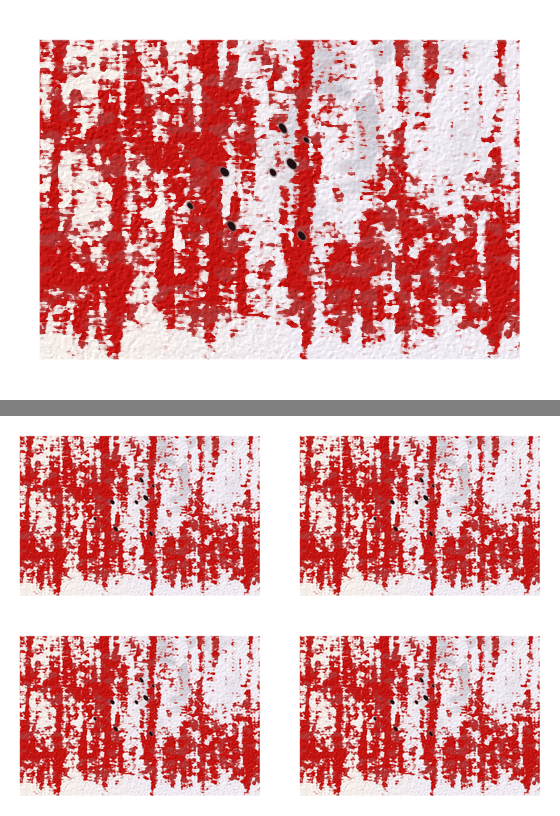
Top: one tile. Bottom: repeated 2 by 2.
Give the GLSL for this texture, as a Shadertoy shader.

```glsl
vec3 hash(vec2 p) {
    vec3 a = fract(p.xyx * vec3(0.1031, 0.1030, 0.0973));
    a += dot(a, a.yzx + 33.33);
    return fract((a.xxy + a.yzz) * a.zyx);
}

// Smooth cellular noise, wrapping after a whole number of cells
float cells(vec2 uv, vec2 count) {
    vec2 p = uv * count, base = floor(p);
    float sum = 0.0, total = 0.0;
    for (int y = -1; y <= 1; y++)
    for (int x = -1; x <= 1; x++) {
        vec2 id = base + vec2(x, y);
        vec3 h = hash(mod(id, count) + count.yx * 1.7);
        vec2 d = id + h.xy - p;
        float w = exp(-8.0 * dot(d, d));
        sum += w * h.z;
        total += w;
    }
    return sum / total - 0.5;
}

float bump(vec2 d) { return exp(-dot(d, d)); }

// Where the brush left paint: positive is covered
float paintField(vec2 uv, vec2 q) {
    float sway = cells(uv, vec2(9, 6));
    float blot = cells(uv, vec2(70, 50));
    float y = q.y + 0.14 * sway;

    // Broad bands of heavy paint
    float f = -0.31 + 0.5 * bump(vec2(0.0, (y - 0.27) / 0.2));
    f += 0.55 * bump((vec2(q.x, y) - vec2(0.22, 0.73)) / vec2(0.3, 0.16));
    f += 0.2 * bump((q - vec2(0.42, 0.8)) / vec2(0.1, 0.2));

    // Long vertical runs
    float run = abs(fract((q.x - 0.355) * 5.0 + 0.12 * sway + 0.06 * blot + 0.5) - 0.5);
    f += 0.55 * smoothstep(0.1, 0.03, run);
    f += 0.75 * cells(uv, vec2(64, 5)) + 0.5 * cells(uv, vec2(44, 2));

    // Flaked patches and dry horizontal brush marks
    f += 0.65 * blot + 0.4 * cells(uv, vec2(160, 125));
    f += 0.4 * cells(uv, vec2(45, 170));
    return f - 0.5 * smoothstep(0.13, 0.0, q.y);
}

void mainImage(out vec4 fragColor, in vec2 fragCoord) {
    vec2 uv = fragCoord / iResolution.xy;
    vec2 aspect = vec2(iResolution.x / iResolution.y, 1.0);
    vec2 q = (uv - vec2(0.071, 0.102)) / vec2(0.857, 0.798);
    float field = paintField(uv, q);

    // Lit grain of the rough surface
    vec2 grainCount = vec2(180, 130);
    float relief = cells(uv, grainCount) - cells(uv + vec2(-0.002, 0.003), grainCount);
    float tone = cells(uv, vec2(30, 36));

    // Plaster: cream on the left, cool stains above right
    vec3 plaster = mix(vec3(0.96, 0.93, 0.91), vec3(0.94, 0.92, 0.95), smoothstep(0.1, 0.6, q.x));
    float stain = bump((q - vec2(0.66, 0.85)) / vec2(0.2, 0.4));
    stain *= smoothstep(-0.1, 0.3, cells(uv, vec2(24, 8)) + 0.4 * tone);
    plaster = mix(plaster, vec3(0.73, 0.72, 0.76), 0.7 * stain);
    plaster += 0.13 * relief;

    // Thin wash, then solid red
    vec3 red = mix(vec3(0.70, 0.20, 0.20), vec3(0.76, 0.08, 0.07), smoothstep(-0.2, 0.15, tone + 0.3 * field));
    red += 0.16 * relief * vec3(1.0, 0.6, 0.6);
    vec3 color = mix(plaster, vec3(0.86, 0.68, 0.68), 0.65 * smoothstep(-0.28, -0.08, field));
    color = mix(color, vec3(0.79, 0.38, 0.38), smoothstep(-0.1, 0.0, field));
    color = mix(color, red, smoothstep(-0.01, 0.1, field));

    // Small pits around the middle
    for (int i = 0; i < 8; i++) {
        vec3 h = hash(vec2(i, 17));
        vec2 d = (uv - vec2(0.3, 0.4) - vec2(0.25, 0.28) * h.xy) * aspect;
        d = vec2(d.x + 0.4 * d.y, d.y * 0.8);
        float pit = length(d) + 0.004 * tone - mix(0.004, 0.010, h.z);
        color = mix(color, vec3(0.62, 0.52, 0.52), 0.6 * smoothstep(0.005, 0.001, pit));
        color = mix(color, vec3(0.12, 0.06, 0.07), smoothstep(0.002, -0.002, pit));
    }

    // Clean white margin
    vec2 edge = (abs(q - 0.5) - 0.5) * vec2(0.857, 0.798) * aspect;
    float pixel = 1.0 / iResolution.y;
    float margin = smoothstep(-pixel, pixel, max(edge.x, edge.y));
    fragColor = vec4(mix(clamp(color, 0.0, 1.0), vec3(1.0), margin), 1.0);
}
```
